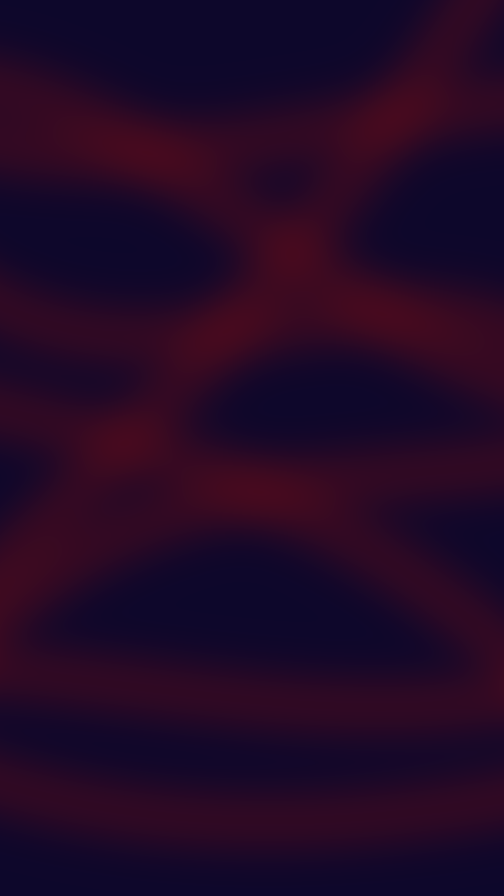
Reproduce this background procedurally as a Shadertoy shader.

```glsl
// Soft crimson ribbons of light crossing a deep navy field.
// Each ribbon is a cubic height curve with a Gaussian glow; the glows add up,
// so crossings burn brighter, and a soft exposure curve limits the heat.

#define RIBBON_COUNT 8
#define GLOW_WIDTH 0.040
#define EXPOSURE 0.40
#define NAVY vec3(0.052, 0.027, 0.168)
#define CRIMSON vec3(0.455, 0.052, 0.080)

// Ribbon heights at x = 0, 1/3, 2/3 and 1, as fractions of the canvas height
const vec4 RIBBONS[RIBBON_COUNT] = vec4[RIBBON_COUNT](
    vec4(0.368, 0.557, 0.781, 1.052),
    vec4(0.902, 0.815, 0.684, 0.577),
    vec4(0.837, 0.831, 0.857, 0.885),
    vec4(0.659, 0.625, 0.646, 0.635),
    vec4(0.542, 0.490, 0.408, 0.277),
    vec4(0.316, 0.424, 0.464, 0.482),
    vec4(0.251, 0.229, 0.212, 0.221),
    vec4(0.125, 0.089, 0.086, 0.108)
);

// Cubic through four evenly spaced heights
float curveHeight(vec4 heights, float x) {
    float t = 3.0 * x;
    float a = t - 1.0, b = t - 2.0, c = t - 3.0;
    vec4 weights = vec4(-a * b * c / 6.0, t * b * c / 2.0,
                        -t * a * c / 2.0, t * a * b / 6.0);
    return dot(heights, weights);
}

// Gaussian falloff from the approximate perpendicular distance to a curve
float ribbonGlow(vec4 heights, vec2 uv, float aspect) {
    float h = 0.01;
    float slope = (curveHeight(heights, uv.x + h)
                 - curveHeight(heights, uv.x - h)) / (2.0 * h) * aspect;
    float dist = (uv.y - curveHeight(heights, uv.x)) / sqrt(1.0 + slope * slope);
    float falloff = dist / GLOW_WIDTH;
    return exp(-falloff * falloff);
}

void mainImage(out vec4 fragColor, in vec2 fragCoord) {
    vec2 uv = fragCoord / iResolution.xy;
    float aspect = iResolution.y / iResolution.x;

    // Accumulate light where ribbons overlap
    float glow = 0.0;
    for (int i = 0; i < RIBBON_COUNT; i++) {
        glow += ribbonGlow(RIBBONS[i], uv, aspect);
    }

    // Soft exposure, then blend from field to light
    float heat = 1.0 - exp(-EXPOSURE * glow);
    fragColor = vec4(mix(NAVY, CRIMSON, heat), 1.0);
}
```
